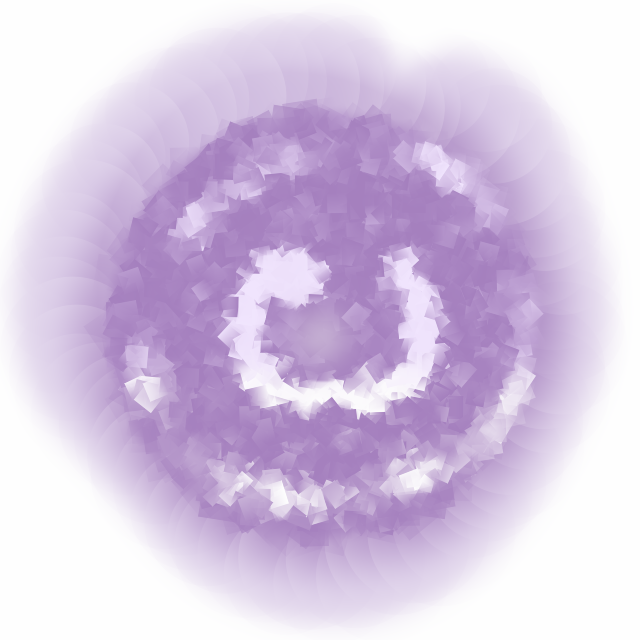
Write a Shadertoy shader that draws this background.

```glsl
// Violet mosaic disc with two broken pale rings, wrapped in scalloped lavender mist.
#define DEEP vec3(0.645, 0.50, 0.745)
#define LAVENDER vec3(0.80, 0.72, 0.87)
#define PALE vec3(0.945, 0.90, 0.995)
#define PAPER vec3(0.995)
#define CENTER vec2(0.503, 0.492)
#define RING_CENTER vec2(0.523, 0.488)
#define DISC_RADIUS 0.325
#define PUFFS 66
#define SHARD_LAYERS 26
#define TAU 6.2831853

float hash(vec2 p) { return fract(sin(dot(p, vec2(127.1, 311.7))) * 43758.5453); }

mat2 rotation(float a) { return mat2(cos(a), sin(a), -sin(a), cos(a)); }

// Soft bump over a wrapped angle
float arc(float angle, float middle, float width) {
    float d = mod(angle - middle + 0.5 * TAU, TAU) - 0.5 * TAU;
    return exp(-d * d / (width * width));
}

// Squarish inner ring, open at the top, with a swollen left end
float innerRing(vec2 p) {
    vec2 q = p - RING_CENTER;
    vec2 e = pow(abs(q) / vec2(0.135, 0.105), vec2(3.0));
    float band = 1.0 - smoothstep(0.17, 0.23, abs(pow(e.x + e.y, 1.0 / 3.0) - 1.0));
    float gap = smoothstep(-0.065, -0.045, q.x) * (1.0 - smoothstep(0.075, 0.09, q.x));
    band *= 1.0 - gap * step(0.0, q.y);
    return max(band, 1.0 - smoothstep(0.036, 0.046, length(p - vec2(0.462, 0.566))));
}

// Patchy outer ring whose radius and strength vary with the angle
float outerRing(vec2 p) {
    vec2 q = p - CENTER;
    float a = atan(q.y, q.x);
    float radius = 0.285 + 0.02 * cos(a) + 0.02 * cos(2.0 * a - 0.8) + 0.018 * arc(a, -0.4, 0.3);
    float strength = 1.2 * arc(a, 2.47, 0.17) + 0.85 * arc(a, 1.95, 0.32)
        + 1.3 * arc(a, 0.85, 0.3) + 0.9 * arc(a, 0.06, 0.14)
        + 1.4 * arc(a, -0.42, 0.27) + arc(a, -1.0, 0.2)
        + 1.1 * arc(a, -1.85, 0.48) + 0.9 * arc(a, -2.85, 0.22);
    return min(strength, 1.0) * (1.0 - smoothstep(0.015, 0.037, abs(length(q) - radius)));
}

// Colour of the mosaic at p; chance picks the tint of one shard
vec3 mosaicColor(vec2 p, float chance) {
    float light = 0.4 * pow(chance, 4.0);
    light = max(light, outerRing(p) * (0.2 + 1.0 * chance));
    light = max(light, innerRing(p) * (0.94 + 0.06 * chance));
    vec3 bright = mix(PAPER, PALE, smoothstep(0.38, 0.46, p.y));
    return mix(DEEP, bright, min(light, 1.0));
}

// Outer reach of the mist at an angle
float mistLimit(float a) {
    return 0.445 + 0.04 * arc(a, 2.0, 0.75) + 0.03 * arc(a, 3.0, 0.5)
        + 0.04 * arc(a, 0.85, 0.3) - 0.045 * arc(a, 1.27, 0.1)
        - 0.02 * arc(a, -0.5, 0.4) - 0.035 * arc(a, -2.45, 0.35) + 0.02 * arc(a, -1.45, 0.4);
}

// Smooth mist with overlapping crescent-edged puffs around the disc
vec3 mist(vec2 p, float pixel) {
    vec2 q = p - CENTER;
    float r = length(q), a = atan(q.y, q.x), limit = mistLimit(a);
    float top = arc(a, 2.0, 0.85);
    float fade = 1.0 - smoothstep(limit - 0.11, limit + 0.06, r);
    vec3 tint = mix(DEEP, LAVENDER, max(0.9 * top, smoothstep(0.32, 0.43, r)));
    vec3 col = mix(PAPER, tint, fade * 0.85);
    for (int i = 0; i < PUFFS; i++) {
        float n = float(i), angle = TAU * n / float(PUFFS);
        vec2 outward = vec2(cos(angle), sin(angle));
        vec2 clockwise = vec2(outward.y, -outward.x);
        float size = 0.088 + 0.03 * hash(vec2(n, 3.0));
        float orbit = mistLimit(angle) - size + 0.01 + 0.035 * hash(vec2(n, 8.0));
        vec2 d = q - orbit * outward;
        float mask = 1.0 - smoothstep(size - pixel, size + pixel, length(d));
        float along = clamp(0.5 + 0.5 * dot(d, clockwise) / size, 0.0, 1.0);
        float strength = mix(0.08, 0.4, along) * (0.5 + 0.5 * hash(vec2(n, 5.0)));
        vec3 puff = mix(tint, PAPER, 0.55 * along * along);
        col = mix(col, puff, mask * strength * mix(fade, 1.0, 0.3));
    }
    return mix(PAPER, col, 1.0 - smoothstep(limit - 0.02, limit + 0.07, r));
}

// Layers of turned squares, each tinted by the field at its middle
vec3 shards(vec3 col, vec2 p, float pixel) {
    for (int i = 0; i < SHARD_LAYERS; i++) {
        float n = float(i);
        float cell = mix(0.1, 0.052, n / float(SHARD_LAYERS));
        mat2 turn = rotation(n * 2.4);
        vec2 shift = vec2(hash(vec2(n, 1.0)), hash(vec2(n, 2.0)));
        vec2 g = turn * (p - CENTER) / cell + shift;
        vec2 id = floor(g), seed = id + n * 17.0;
        float side = 0.19 + 0.14 * hash(seed + 5.1);
        vec2 jitter = vec2(hash(seed + 2.7), hash(seed + 9.2)) - 0.5;
        vec2 middle = id + 0.5 + jitter * (1.0 - 2.83 * side);
        vec2 local = rotation(TAU * hash(seed + 7.4)) * (g - middle);
        vec2 world = CENTER + (middle - shift) * turn * cell;
        float edge = (max(abs(local.x), abs(local.y)) - side) * cell;
        float mask = 1.0 - smoothstep(-pixel, pixel, edge);
        float ramp = clamp(0.5 + 0.5 * local.x / side, 0.0, 1.0);
        float inside = 1.0 - smoothstep(DISC_RADIUS - 0.02, DISC_RADIUS + 0.015, length(world - CENTER));
        col = mix(col, mosaicColor(world, hash(seed + 0.3)), mask * inside * mix(0.05, 1.0, ramp));
    }
    return col;
}

void mainImage(out vec4 fragColor, in vec2 fragCoord) {
    float pixel = 0.6 / iResolution.y;
    vec2 p = (fragCoord - 0.5 * iResolution.xy) / iResolution.y + 0.5;
    float disc = 1.0 - smoothstep(DISC_RADIUS - 0.02, DISC_RADIUS + 0.02, length(p - CENTER));
    vec3 col = shards(mix(mist(p, pixel), mosaicColor(p, 0.6), disc), p, pixel);
    // Soft glow at the heart of the inner ring
    float heart = length(p - vec2(0.501, 0.473)) / 0.045;
    col = mix(col, vec3(0.78, 0.70, 0.83), 0.85 * exp(-heart * heart));
    fragColor = vec4(col, 1.0);
}
```
